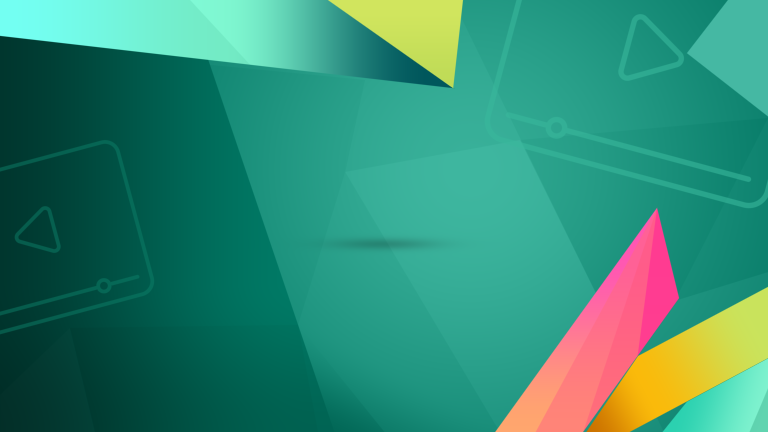
Write a Shadertoy shader that draws this background.

```glsl
// Signed distance to the line a-b, positive on its right
float side(vec2 p, vec2 a, vec2 b) {
    vec2 e = normalize(b - a);
    return dot(p - a, vec2(e.y, -e.x));
}

float fill(float d) {
    float w = 0.75 / iResolution.y;
    return smoothstep(-w, w, d);
}

// Coverage of a convex quad with clockwise corners
float quad(vec2 p, vec2 a, vec2 b, vec2 c, vec2 d) {
    return fill(min(min(side(p, a, b), side(p, b, c)), min(side(p, c, d), side(p, d, a))));
}

float segment(vec2 p, vec2 a, vec2 b) {
    vec2 e = b - a;
    return length(p - a - e * clamp(dot(p - a, e) / dot(e, e), 0.0, 1.0));
}

// Outlined video player, tilted clockwise
float player(vec2 p, float scale) {
    vec2 q = vec2(dot(p, vec2(0.966, -0.259)), dot(p, vec2(0.259, 0.966))) / scale;

    vec2 box = abs(q) - vec2(0.29, 0.215);
    float frame = abs(length(max(box, 0.0)) + min(max(box.x, box.y), 0.0) - 0.045);

    vec2 top = vec2(-0.05, 0.084), low = vec2(-0.05, -0.032), tip = vec2(0.048, 0.026);
    float inside = min(side(q, top, tip), min(side(q, tip, low), side(q, low, top)));
    float edge = min(segment(q, top, tip), min(segment(q, tip, low), segment(q, low, top)));
    float play = abs((inside > 0.0 ? -edge : edge) - 0.015);

    vec2 knob = q - vec2(-0.175, -0.2);
    float bar = segment(q, vec2(-0.29, -0.2), vec2(0.285, -0.2));
    bar = length(knob) < 0.019 ? 1.0 : bar;
    float lines = min(min(frame, play), min(bar, abs(length(knob) - 0.019)));
    return fill((0.0062 - lines) * scale);
}

vec3 backdrop(vec2 p) {
    // Dark left side and glowing right side
    vec3 shade = mix(vec3(0.0, 0.20, 0.17), vec3(0.0, 0.48, 0.40), smoothstep(-0.1, 0.72, p.x));
    shade *= mix(0.82, 1.0, smoothstep(0.0, 0.35, p.y));
    vec2 g = p - vec2(1.09, 0.61);
    vec3 glow = mix(vec3(0.0, 0.45, 0.38), vec3(0.22, 0.69, 0.60), exp(-2.2 * dot(g, g)));
    vec2 hinge = vec2(0.69, 0.248);
    float lit = fill(side(p, hinge, vec2(0.486, 0.85)));
    lit *= mix(smoothstep(-0.22, 0.02, side(p, vec2(1.157, 0.0), hinge)), 1.0,
               0.35 * fill(side(p, vec2(0.89, 0.0), hinge)));
    vec3 col = mix(shade, glow, lit);

    // Faint folded facets
    vec2 fold = vec2(0.799, 0.602);
    float tint = 0.024 * quad(p, fold, vec2(1.204, 0.676), vec2(1.39, 0.30), vec2(1.157, 0.0));
    tint -= 0.016 * quad(p, vec2(0.486, 0.85), vec2(0.845, 0.815), fold, hinge);
    tint -= 0.022 * fill(side(p, vec2(1.39, 0.30), vec2(1.076, 0.942)));
    tint -= 0.018 * quad(p, vec2(1.204, 0.676), vec2(1.778, 0.727), vec2(1.55, 0.28), vec2(1.39, 0.30));
    tint += 0.035 * quad(p, vec2(1.57, 0.306), vec2(1.8, 0.377), vec2(1.8, 0.0), vec2(1.35, 0.0));
    tint -= 0.012 * quad(p, vec2(0.162, 0.241), hinge, vec2(0.736, 0.0), vec2(0.22, 0.0));
    tint += 0.010 * quad(p, vec2(0.0, 0.086), vec2(0.162, 0.241), vec2(0.22, 0.0), vec2(0.0, -0.05));
    return col + tint;
}

void mainImage(out vec4 fragColor, in vec2 fragCoord) {
    vec2 p = fragCoord / iResolution.y;
    p.x += 0.5 * (16.0 / 9.0 - iResolution.x / iResolution.y);
    vec3 col = backdrop(p);

    // Soft floor shadow
    vec2 s = (p - vec2(0.891, 0.435)) / vec2(0.12, 0.013);
    col *= 1.0 - 0.2 * exp(-dot(s, s));

    // Player outlines, the left one mirrored
    col = mix(col, vec3(0.22, 0.72, 0.61), 0.6 * player(p - vec2(1.509, 0.852), 1.0));
    col = mix(col, vec3(0.05, 0.50, 0.41), 0.5 * player((p - vec2(0.086, 0.442)) * vec2(-1, 1), 0.7));

    // Top ribbon: cyan fading to deep teal
    vec3 ribbon = mix(vec3(0.45, 1.0, 0.95), vec3(0.45, 0.92, 0.77), smoothstep(0.0, 0.55, p.x));
    ribbon = mix(ribbon, vec3(0.0, 0.34, 0.36), smoothstep(0.52, 1.0, p.x));
    ribbon += 0.05 * fill(side(p, vec2(0.579, 0.85), vec2(0.44, 1.0))) * smoothstep(0.85, 0.45, p.x);
    col = mix(col, ribbon, quad(p, vec2(-0.2, 1.1), vec2(0.64, 1.1), vec2(1.049, 0.796), vec2(-0.2, 0.94)));
    vec3 lime = mix(vec3(0.75, 0.86, 0.34), vec3(0.82, 0.90, 0.37), smoothstep(0.8, 1.0, p.y));
    col = mix(col, lime, quad(p, vec2(0.617, 1.1), vec2(1.083, 1.1), vec2(1.049, 0.796), vec2(1.04, 0.802)));

    // Pale corner
    col = mix(col, vec3(0.27, 0.72, 0.64),
              quad(p, vec2(1.59, 0.877), vec2(1.77, 1.11), vec2(1.9, 1.1), vec2(1.9, 0.635)));

    // Mint and amber ribbons
    vec3 mint = mix(vec3(0.17, 0.82, 0.69), vec3(0.50, 0.95, 0.81), smoothstep(1.55, 1.76, p.x - 0.3 * p.y));
    mint -= 0.12 * fill(side(p, vec2(1.79, 0.13), vec2(1.735, 0.0)) * -1.0);
    col = mix(col, mint, quad(p, vec2(1.59, 0.07), vec2(1.9, 0.236), vec2(1.9, -0.1), vec2(1.453, -0.1)));
    float along = dot(p - vec2(1.36, 0.0), vec2(0.88, 0.47));
    vec3 amber = mix(vec3(0.80, 0.45, 0.0), vec3(0.98, 0.73, 0.04), smoothstep(0.0, 0.17, along));
    amber = mix(amber, vec3(0.79, 0.89, 0.36), smoothstep(0.16, 0.46, along));
    col = mix(col, amber, quad(p, vec2(1.477, 0.176), vec2(1.9, 0.401), vec2(1.9, 0.236), vec2(1.30, -0.084)));

    // Pink blade with facets fanning from its tip
    vec2 tip = vec2(1.521, 0.519);
    vec3 pink = mix(vec3(1.0, 0.65, 0.43), vec3(1.0, 0.34, 0.70), smoothstep(0.0, 0.42, p.y));
    pink = mix(pink, vec3(1.0, 0.41, 0.50), 0.55 * fill(side(p, vec2(1.24, 0.0), tip)));
    pink = mix(pink, vec3(1.0, 0.34, 0.49), 0.5 * fill(side(p, vec2(1.35, 0.0), tip)));
    pink = mix(pink, vec3(1.0, 0.19, 0.58), 0.75 * fill(side(p, vec2(1.476, 0.176), tip)));
    col = mix(col, pink, quad(p, tip, vec2(1.572, 0.31), vec2(1.278, -0.1), vec2(1.074, -0.1)));

    fragColor = vec4(clamp(col, 0.0, 1.0), 1.0);
}
```
